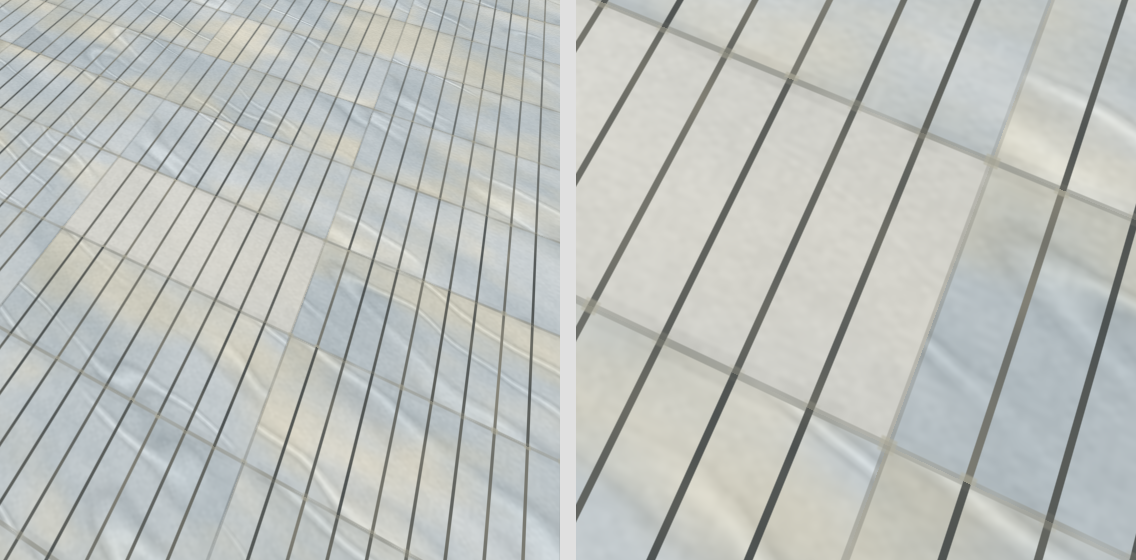
Left: the whole. Right: its middle third, enlarged.
Reproduce this texture procedurally as a Shadertoy shader.

```glsl
// Grooved marble paving seen at an angle: slabs of ten narrow strips in rows.
// A projective mapping gives strip and row coordinates; layered noise makes
// the stone, its veins and the uneven dirt in the grooves.

float hash(vec2 p) {
    return fract(sin(dot(p, vec2(127.1, 311.7))) * 43758.5453);
}

float noise(vec2 p) {
    vec2 i = floor(p), f = fract(p);
    f = f * f * (3.0 - 2.0 * f);
    return mix(mix(hash(i), hash(i + vec2(1, 0)), f.x),
               mix(hash(i + vec2(0, 1)), hash(i + vec2(1, 1)), f.x), f.y);
}

float fbm(vec2 p) {
    float sum = 0.0, amp = 0.53;
    for (int i = 0; i < 4; i++) {
        sum += amp * noise(p);
        p = mat2(1.6, 1.2, -1.2, 1.6) * p + 7.3;
        amp *= 0.5;
    }
    return sum;
}

// Soft line of the given half width at every whole value of x
float lineAt(float x, float halfWidth) {
    float soft = max(0.75 * fwidth(x), 0.2 * halfWidth);
    float d = abs(fract(x + 0.5) - 0.5);
    return 1.0 - smoothstep(halfWidth - soft, halfWidth + soft, d);
}

void mainImage(out vec4 fragColor, in vec2 fragCoord) {
    vec2 uv = fragCoord / iResolution.xy;

    // Perspective: both line families meet on a slightly tilted horizon
    float depth = 1.766 - uv.y - 0.05 * uv.x;
    float strip = (uv.x - 1.003) / depth / 0.0402;
    float row = (uv.x + 2.669) / depth / 0.405 + 0.12;
    float column = (strip + 9.0) / 10.0;
    vec2 slab = floor(vec2(column, row));
    float slabRandom = hash(slab + 3.7);

    // Cloudy stone, shifted a little from slab to slab
    vec2 stonePos = vec2(strip * 0.2, row) + 3.0 * slabRandom;
    float across = stonePos.y + 0.33 * stonePos.x + 0.12 * noise(stonePos * 3.0);
    float clouds = fbm(vec2(stonePos.x * 1.2, across * 3.2));
    float tone = 0.5 + 1.15 * (clouds - 0.5) + 0.35 * (slabRandom - 0.5);
    tone += 0.12 * (hash(vec2(floor(strip), slab.y)) - 0.5);
    vec3 stone = mix(vec3(0.70, 0.728, 0.725), vec3(0.835, 0.842, 0.825), tone);

    // Warm cream patches against cool grey
    float warmth = smoothstep(0.35, 0.75, fbm(stonePos * vec2(0.9, 1.7) + 21.0));
    stone += vec3(0.032, 0.012, -0.022) * (2.0 * warmth - 0.7);

    // Pale veins and thin dark ones run obliquely over the slabs
    float ridge = abs(noise(vec2(stonePos.x * 0.6, across * 3.5) + 11.0) - 0.5);
    float veinMask = smoothstep(0.35, 0.7, noise(stonePos * 1.3 + 5.0));
    stone += 0.075 * veinMask * (1.0 - smoothstep(0.0, 0.06, ridge));
    stone -= 0.045 * veinMask * smoothstep(0.05, 0.09, ridge)
                  * (1.0 - smoothstep(0.09, 0.16, ridge));

    // One plain cream slab
    float cream = float(slab == vec2(-1, 6));
    stone = mix(stone, vec3(0.84, 0.835, 0.805) + 0.05 * (clouds - 0.5), 0.88 * cream);

    // Fine grain
    stone += 0.03 * (noise(vec2(strip * 9.0, row * 45.0)) - 0.5);

    // Row joints: thin, sandy, with stains beside them
    float patchy = noise(vec2(strip * 1.7, row * 4.0));
    stone *= 1.0 - 0.05 * patchy * lineAt(row, 0.05);
    stone = mix(stone, vec3(0.60, 0.605, 0.575),
                lineAt(row, 0.012) * (0.4 + 0.5 * patchy));

    // Grooves: each length holds its own amount of dirt, paler far away
    float grooveId = floor(strip + 0.5);
    float fill = hash(vec2(grooveId, slab.y) + 8.1);
    float wear = noise(vec2(grooveId * 5.3, row * 5.0));
    float far = smoothstep(7.0, 10.0, row);
    vec3 dirt = mix(vec3(0.22, 0.24, 0.24), vec3(0.52, 0.51, 0.46),
                    clamp(0.65 * fill + 0.6 * wear - 0.2, 0.0, 1.0));
    float strength = mix(0.97, 0.72, far) * (0.85 + 0.15 * wear);

    // Slab edges are closed joints rather than cut grooves
    float slabEdge = 1.0 - step(0.05, abs(fract(column + 0.5) - 0.5));
    strength = mix(strength, 0.3 * wear + 0.12, slabEdge);
    vec3 color = mix(stone, dirt, strength * lineAt(strip, 0.046));

    // Sandy spots where grooves cross the row joints
    float crossing = lineAt(strip, 0.1) * lineAt(row, 0.022);
    color = mix(color, vec3(0.70, 0.69, 0.62), 0.6 * crossing * fill);

    fragColor = vec4(clamp(color, 0.0, 1.0), 1.0);
}
```
